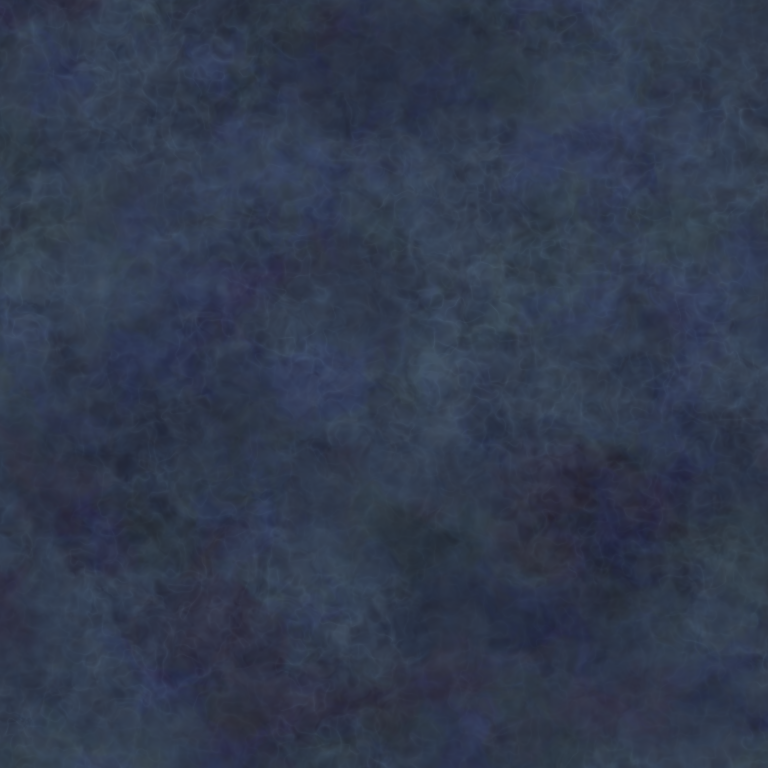
A WebGL 2 fragment shader for this texture:

```glsl
#version 300 es
precision highp float;

uniform vec2 u_resolution;
out vec4 outColor;

float hash(vec2 cell) {
    return fract(sin(dot(cell, vec2(127.1, 311.7))) * 43758.545);
}

float valueNoise(vec2 p) {
    vec2 cell = floor(p);
    vec2 f = fract(p);
    vec2 w = f * f * f * (f * (f * 6.0 - 15.0) + 10.0);
    float bottom = mix(hash(cell), hash(cell + vec2(1.0, 0.0)), w.x);
    float top = mix(hash(cell + vec2(0.0, 1.0)), hash(cell + vec2(1.0)), w.x);
    return mix(bottom, top, w.y);
}

// Rotated octaves, normalised to 0..1
float fbm(vec2 p, int octaves, float gain) {
    mat2 turn = mat2(0.8, 0.6, -0.6, 0.8);
    float sum = 0.0;
    float total = 0.0;
    float amplitude = 1.0;
    for (int i = 0; i < octaves; i++) {
        sum += amplitude * valueNoise(p);
        total += amplitude;
        amplitude *= gain;
        p = turn * p * 2.03 + vec2(17.3, 9.1);
    }
    return sum / total;
}

vec2 warp(vec2 p, float frequency, float amount) {
    vec2 q = p * frequency;
    vec2 offset = vec2(fbm(q + 3.7, 3, 0.55), fbm(q + vec2(41.2, 23.9), 3, 0.55));
    return p + amount * (offset - 0.5);
}

// Thin curled creases, signed around zero
float creases(vec2 p, float frequency) {
    vec2 q = warp(p, frequency * 0.45, 2.2 / frequency) * frequency;
    float ridge = 1.0 - abs(2.0 * valueNoise(q) - 1.0);
    return ridge * ridge - 0.45;
}

// Ragged patches of a tint
float patches(vec2 p, float frequency, float low, float high) {
    return smoothstep(low, high, fbm(p * frequency, 5, 0.6));
}

void main() {
    vec2 uv = gl_FragCoord.xy / u_resolution;
    vec2 cloudPos = warp(uv, 13.0, 0.09);
    vec2 finePos = warp(uv, 26.0, 0.04);

    // Broad light and dark clouds with ragged borders
    float cloud = fbm(cloudPos * vec2(6.2, 7.4) + vec2(5.2, 1.3), 5, 0.58);
    float tone = 0.5 + 1.55 * (cloud - 0.5);

    // Wrinkled surface, stronger in some areas and on the lighter clouds
    float roughness = mix(0.6, 1.2, patches(uv + 8.4, 7.0, 0.35, 0.65));
    roughness *= mix(0.75, 1.1, clamp(tone, 0.0, 1.0));
    float relief = 0.28 * creases(uv, 38.0) + 0.24 * creases(uv + 2.6, 68.0);
    float mottle = fbm(finePos * 45.0, 3, 0.75) - 0.5;
    float grainyTone = tone + roughness * (relief + 0.72 * mottle);

    vec3 deepNavy = vec3(0.150, 0.178, 0.250);
    vec3 slateBlue = vec3(0.234, 0.288, 0.366);
    vec3 color = mix(deepNavy, slateBlue, clamp(grainyTone, -0.25, 1.3));

    // Indigo, grey-green and wine stains
    float indigo = patches(cloudPos + 13.1, 10.0, 0.46, 0.72);
    float greyGreen = patches(cloudPos + 27.6, 10.0, 0.46, 0.72);
    float wine = patches(cloudPos + 35.9, 8.0, 0.46, 0.72) * (1.0 - smoothstep(0.3, 0.65, tone));
    color += indigo * vec3(-0.003, -0.008, 0.032);
    color += greyGreen * vec3(-0.003, 0.002, -0.022);
    color += wine * vec3(0.018, -0.009, -0.004);

    // Faint colour drift in the fine grain
    float drift = valueNoise(finePos * 55.0 + 19.0) - 0.5;
    color += drift * vec3(0.010, -0.005, -0.022);

    outColor = vec4(clamp(color, 0.0, 1.0), 1.0);
}
```
